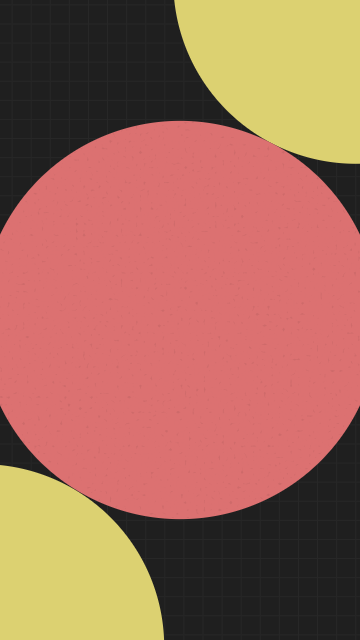
Write a Shadertoy shader that draws this background.

```glsl
// Three tangent flat discs on a dark, faintly gridded ground, with speckled paper grain.
#define GROUND vec3(0.122)
#define GRID_LINE vec3(0.155)
#define CORAL vec3(0.862, 0.443, 0.443)
#define YELLOW vec3(0.862, 0.820, 0.445)
#define MAIN_RADIUS 0.3112
#define SIDE_RADIUS 0.2852
#define GRID_STEP 0.02983
#define GRID_OFFSET vec2(0.0061, 0.0151)
#define GRID_WIDTH 0.0014
#define GRAIN_SCALE 170.0
#define GRAIN_DEPTH 0.06

// Pseudo-random unit gradient for a lattice cell
vec2 cellGradient(vec2 cell) {
    vec3 p = fract(vec3(cell.xyx) * vec3(0.1031, 0.1030, 0.0973));
    p += dot(p, p.yzx + 33.33);
    float angle = 6.2832 * fract((p.x + p.y) * p.z);
    return vec2(cos(angle), sin(angle));
}

float gradientNoise(vec2 p) {
    vec2 cell = floor(p), f = fract(p);
    vec2 blend = f * f * f * (f * (f * 6.0 - 15.0) + 10.0);
    vec2 e = vec2(0.0, 1.0);
    float a = dot(cellGradient(cell), f);
    float b = dot(cellGradient(cell + e.yx), f - e.yx);
    float c = dot(cellGradient(cell + e.xy), f - e.xy);
    float d = dot(cellGradient(cell + e.yy), f - e.yy);
    return mix(mix(a, b, blend.x), mix(c, d, blend.x), blend.y);
}

// Antialiased fill of a signed distance
float coverage(float dist, float pixel) {
    return clamp(0.5 - dist / pixel, 0.0, 1.0);
}

float disc(vec2 p, vec2 center, float radius, float pixel) {
    return coverage(length(p - center) - radius, pixel);
}

void mainImage(out vec4 fragColor, in vec2 fragCoord) {
    // Centered coordinates in units of canvas height
    float pixel = 1.0 / iResolution.y;
    vec2 p = (fragCoord - 0.5 * iResolution.xy) * pixel;

    // Ground and grid
    vec2 toLine = abs(mod(p - GRID_OFFSET + 0.5 * GRID_STEP, GRID_STEP) - 0.5 * GRID_STEP);
    float grid = coverage(min(toLine.x, toLine.y) - 0.5 * GRID_WIDTH, pixel);
    vec3 color = mix(GROUND, GRID_LINE, grid);

    // Corner discs
    float upper = disc(p, vec2(0.2747, 0.5293), SIDE_RADIUS, pixel);
    float lower = disc(p, vec2(-0.3099, -0.5104), SIDE_RADIUS, pixel);
    color = mix(color, YELLOW, max(upper, lower));

    // Main disc with sparse darker specks
    float specks = smoothstep(0.28, 0.6, gradientNoise(p * GRAIN_SCALE));
    float fiber = gradientNoise(p * GRAIN_SCALE * 1.7 + 40.0);
    vec3 paper = CORAL * (1.0 - GRAIN_DEPTH * specks + 0.1 * GRAIN_DEPTH * fiber);
    color = mix(color, paper, disc(p, vec2(0.0), MAIN_RADIUS, pixel));

    fragColor = vec4(color, 1.0);
}
```
